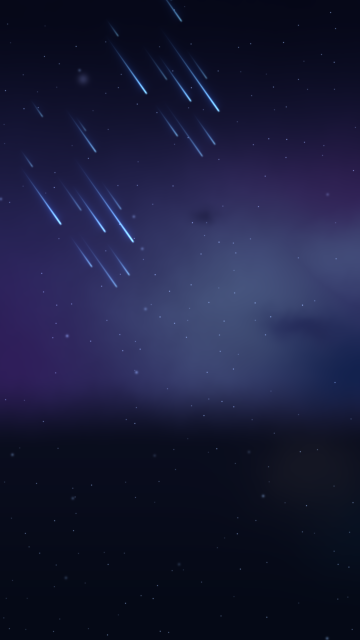
Give the GLSL for this background, as a Shadertoy shader.

```glsl
// Night sky with a violet haze, a blue-grey cloud and two flights of meteors.
// Soft elliptical blobs warped by layered sines form the haze; hashed cells
// scatter the stars, and one meteor formation is drawn twice with an offset.

float hash(vec2 cell) {
    return fract(sin(dot(cell, vec2(127.1, 311.7))) * 43758.5);
}

// Layered sines, each octave rotated and doubled in frequency
float ripple(vec2 p) {
    float sum = 0.0, amp = 0.5;
    for (int i = 0; i < 5; i++) {
        sum += amp * sin(p.x + 1.3 * sin(p.y)) * cos(p.y - 0.8 * sin(p.x));
        p = mat2(1.6, 1.2, -1.2, 1.6) * p + 1.7;
        amp *= 0.52;
    }
    return sum;
}

float blob(vec2 p, vec2 center, vec2 radius) {
    vec2 d = (p - center) / radius;
    return exp(-dot(d, d));
}

// One star in some of the cells of a grid
float stars(vec2 p, float density, float chance, float size) {
    vec2 cell = floor(p * density);
    float seed = hash(cell);
    vec2 spot = 0.2 + 0.6 * vec2(hash(cell + 17.3), hash(cell + 41.9));
    float d = length(p * density - cell - spot) / density;
    return step(seed, chance) * (0.3 + 0.7 * hash(cell + 8.1)) * exp(-d * d / (size * size));
}

// Streak with a bright head and a tail fading up to the left
vec3 meteor(vec2 p, vec2 head, float len, float power) {
    vec2 tailDir = vec2(-0.575, 0.818);
    vec2 d = p - head;
    float along = dot(d, tailDir);
    float across = abs(dot(d, vec2(tailDir.y, -tailDir.x)));
    float t = clamp(along / len, 0.0, 1.0);
    float fade = (1.0 - t) * (1.0 - t) * smoothstep(-0.005, 0.004, along);
    float width = mix(0.0028, 0.0016, t);
    float core = exp(-across * across / (width * width));
    float halo = exp(-across / 0.008) * (1.0 - t) * smoothstep(-0.008, 0.03, along);
    return power * (core * fade * vec3(0.50, 0.82, 0.92) + halo * vec3(0.06, 0.15, 0.32));
}

vec3 formation(vec2 p) {
    // Long leading streaks
    vec3 light = meteor(p, vec2(0.0), 0.20, 1.0);
    light += meteor(p, vec2(0.123, -0.021), 0.16, 0.9);
    light += meteor(p, vec2(0.201, -0.049), 0.29, 1.0);
    // Fainter companions
    light += meteor(p, vec2(0.056, 0.039), 0.12, 0.35);
    light += meteor(p, vec2(0.086, -0.118), 0.11, 0.55);
    light += meteor(p, vec2(0.190, -0.141), 0.11, 0.55);
    light += meteor(p, vec2(0.155, -0.174), 0.19, 0.45);
    light += meteor(p, vec2(0.167, 0.042), 0.10, 0.4);
    light += meteor(p, vec2(0.097, 0.201), 0.15, 0.6);
    light += meteor(p, vec2(0.069, 0.260), 0.05, 0.3);
    light += meteor(p, vec2(-0.051, 0.299), 0.06, 0.4);
    light += meteor(p, vec2(-0.079, 0.160), 0.06, 0.4);
    return light;
}

void mainImage(out vec4 fragColor, in vec2 fragCoord) {
    vec2 p = fragCoord / iResolution.xy * vec2(1.0, 16.0 / 9.0);
    float wisps = ripple(p * 7.0);
    vec2 warp = vec2(wisps, ripple(p * 6.0 + 4.0));
    vec2 q = p + 0.045 * warp;

    // Upper sky, darkening towards the top
    vec3 color = mix(vec3(0.155, 0.145, 0.345), vec3(0.022, 0.030, 0.095),
                     smoothstep(0.98, 1.78, p.y));
    color += vec3(0.06, 0.0, 0.04) * blob(q, vec2(0.95, 1.24), vec2(0.35, 0.16));
    color += vec3(0.03, -0.03, 0.01) * blob(q, vec2(0.02, 0.78), vec2(0.25, 0.25));

    // Blue-grey cloud and its arm towards the right edge
    float cloud = blob(q, vec2(0.67, 0.91), vec2(0.33, 0.27));
    cloud = max(cloud, 0.75 * blob(q, vec2(0.96, 1.05), vec2(0.35, 0.13)));
    color = mix(color, vec3(0.285, 0.345, 0.505), 0.95 * cloud);

    // Deep blue gap at the right, with a ragged dark rim
    color = mix(color, vec3(0.06, 0.125, 0.30), 0.9 * blob(q, vec2(1.0, 0.76), vec2(0.23, 0.13)));
    vec2 ragged = p + 0.06 * warp;
    float rim = blob(ragged, vec2(0.83, 0.87), vec2(0.12, 0.04));
    color = mix(color, vec3(0.13, 0.15, 0.34), 0.75 * rim);
    color = mix(color, vec3(0.06, 0.06, 0.18), 0.4 * blob(ragged, vec2(0.59, 1.18), vec2(0.04, 0.03)));
    color *= 1.0 + 0.06 * wisps;

    // Dark lower sky with a dim brownish haze
    vec3 lower = mix(vec3(0.018, 0.035, 0.085), vec3(0.037, 0.050, 0.115),
                     smoothstep(0.0, 0.6, p.y));
    lower += vec3(0.045, 0.038, 0.025) * blob(q, vec2(0.87, 0.47), vec2(0.14, 0.12));
    lower += vec3(0.0, 0.02, 0.025) * blob(q, vec2(1.0, 0.30), vec2(0.15, 0.12));
    color = mix(lower, color, smoothstep(0.53, 0.74, p.y + 0.012 * wisps));

    // Fine stars, soft stars and one hazy glow
    color += vec3(0.30, 0.36, 0.45) * stars(p, 22.0, 0.30, 0.0018);
    color += vec3(0.22, 0.28, 0.35) * stars(p + 0.37, 6.0, 0.28, 0.0045);
    color += vec3(0.13, 0.14, 0.19) * blob(p, vec2(0.231, 1.558), vec2(0.014));

    // The same meteor flight, repeated up and to the right
    for (int i = 0; i < 2; i++) {
        vec2 lead = vec2(0.169, 1.155) + float(i) * vec2(0.238, 0.363);
        color += formation(p - lead);
    }
    fragColor = vec4(clamp(color, 0.0, 1.0), 1.0);
}
```
